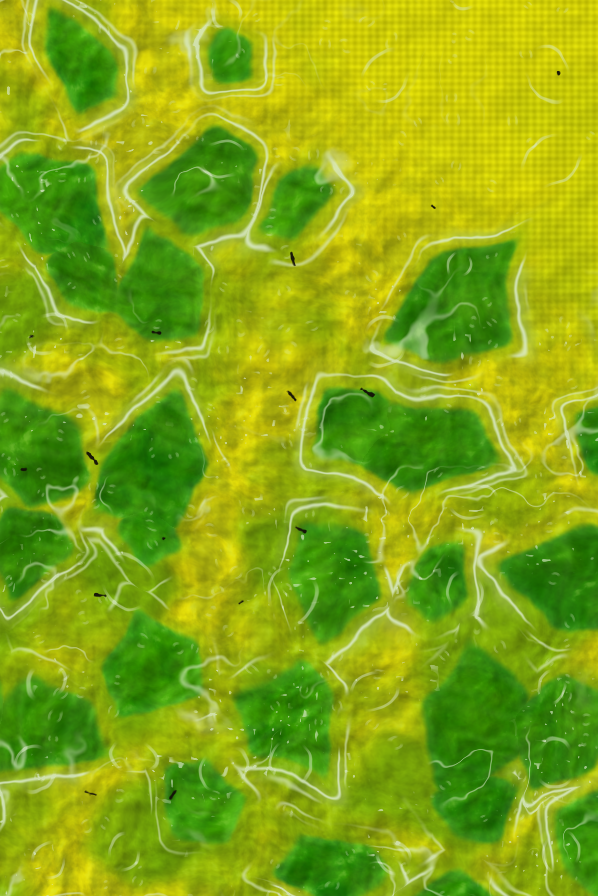
Write a WebGL 1 fragment shader that draws this texture.

```glsl
precision highp float;
// Green glass shards sunk in glossy yellow gel over a woven sheet.
uniform vec2 u_resolution;

vec2 hash2(vec2 p) {
  vec3 q = fract(p.xyx * vec3(0.1031, 0.1030, 0.0973));
  q += dot(q, q.yzx + 33.33);
  return fract((q.xx + q.yz) * q.zy);
}

float noise(vec2 p) {
  vec2 i = floor(p), f = fract(p);
  f = f * f * (3.0 - 2.0 * f);
  return mix(mix(hash2(i).x, hash2(i + vec2(1, 0)).x, f.x),
             mix(hash2(i + vec2(0, 1)).x, hash2(i + vec2(1, 1)).x, f.x), f.y);
}

float fbm(vec2 p) {
  float sum = 0.0, amp = 0.52;
  for (int i = 0; i < 5; i++) {
    sum += amp * noise(p);
    p = mat2(1.6, 1.2, -1.2, 1.6) * p + 7.3;
    amp *= 0.5;
  }
  return sum;
}

mat2 turn(float a) { return mat2(cos(a), sin(a), -sin(a), cos(a)); }

float smoothMax(float a, float b, float k) {
  float h = max(k - abs(a - b), 0.0) / k;
  return max(a, b) + h * h * k * 0.25;
}

// How bare the sheet is: grows toward the upper right.
float bareness(vec2 p) {
  return smoothstep(0.1, 0.55, p.y - 1.0 + 0.8 * (p.x - 0.5));
}

// Scattered convex polygons: distance to the nearest, and its random tone.
vec2 shards(vec2 p, float scale, float seed) {
  vec2 g = p * scale, nearest = vec2(3.0, 0.0);
  for (int j = -1; j <= 1; j++) for (int i = -1; i <= 1; i++) {
    vec2 id = floor(g) + vec2(i, j);
    vec2 r = hash2(id + seed), s = hash2(id + seed + 57.0);
    vec2 q = turn(s.x * 6.283) * (g - id - 0.2 - 0.6 * r);
    q.y *= mix(0.65, 1.1, r.y);
    float size = mix(0.2, 0.43, s.y), d = -3.0;
    for (int k = 0; k < 5; k++) {
      vec2 h = hash2(vec2(float(k) + 3.0, r.x * 91.0));
      float a = (float(k) + 0.5 * h.x) * 1.2566;
      d = smoothMax(d, dot(q, vec2(cos(a), sin(a))) - size * (0.7 + 0.4 * h.y), 0.07);
    }
    d += 3.0 * step(0.93 * (1.0 - bareness((id + 0.5) / scale)), hash2(id + seed + 19.0).x);
    if (d < nearest.x) nearest = vec2(d, s.x);
  }
  return vec2(nearest.x / scale, nearest.y);
}

// Broken rings of trapped air.
float bubbles(vec2 p, float scale, float chance, float width) {
  vec2 g = p * scale, id = floor(g), r = hash2(id + 211.0);
  vec2 q = fract(g) - 0.4 - 0.2 * r;
  float ring = abs(length(q) - mix(0.16, 0.3, r.y)) / scale;
  float arc = smoothstep(-0.5, 0.9, cos(atan(q.y, q.x) * 2.0 + r.x * 6.283));
  return (1.0 - smoothstep(width * 0.3, width, ring)) * arc * step(hash2(id + 83.0).x, chance);
}

// Small dark splinters.
float flecks(vec2 p) {
  vec2 g = p * 9.0, id = floor(g), r = hash2(id + 401.0);
  vec2 q = turn(r.x * 6.283) * (fract(g) - 0.35 - 0.3 * r) / 9.0;
  q.x -= clamp(q.x, -0.014 * r.y, 0.014 * r.y);
  float d = length(q) - 0.0035 + 0.004 * noise(p * 180.0);
  return (1.0 - smoothstep(-0.001, 0.002, d)) * step(hash2(id + 31.0).y, 0.09);
}

void main() {
  vec2 p = gl_FragCoord.xy / u_resolution.x;
  float px = 1.0 / u_resolution.x;
  vec2 flow = vec2(fbm(p * 5.0), fbm(p * 5.0 + 40.0)) - 0.5;
  vec2 w = p + 0.07 * flow;
  float bare = bareness(p), cloud = fbm(w * 6.0 + 11.0), grain = fbm(w * 32.0);
  float relief = (fbm(w * 22.0) - fbm(w * 22.0 + vec2(0.16, -0.2))) * (1.0 - 0.7 * bare);

  // Yellow gel, murkier toward the bottom.
  vec3 col = mix(vec3(0.79, 0.77, 0.03), vec3(0.65, 0.67, 0.05), smoothstep(0.3, 0.7, grain));
  col = mix(col, vec3(0.83, 0.82, 0.02), 0.8 * bare);
  float murk = smoothstep(0.42, 0.72, cloud + 0.12 * (0.8 - p.y));
  col = mix(col, vec3(0.47, 0.63, 0.03), 0.75 * murk * (1.0 - 0.8 * bare));

  // Woven sheet showing through.
  vec2 weave = cos(p * 6.283 * vec2(80.0, 88.0));
  col += 0.03 * (weave.x + weave.y) * (0.2 + 0.8 * bare) * vec3(1.0, 1.0, 0.3);

  // Deep blurred shards, then sharp ones nearer the surface.
  vec2 deep = shards(w + 0.37, 4.0, 130.0);
  col = mix(col, vec3(0.38, 0.59, 0.03), 0.75 * (1.0 - smoothstep(-0.025, 0.018, deep.x)));
  vec2 top = shards(w, 4.6, 7.0);
  col = mix(col, vec3(0.46, 0.63, 0.04), 0.45 * (1.0 - smoothstep(0.0, 0.03, top.x)));
  vec3 glass = mix(vec3(0.05, 0.40, 0.02), vec3(0.24, 0.58, 0.03),
                   smoothstep(0.25, 0.75, 0.6 * cloud + 0.4 * grain + 0.2 * (top.y - 0.5)));
  float streak = noise(turn(top.y * 6.283) * w * vec2(16.0, 90.0));
  glass += 0.08 * (streak - 0.5) + 0.08 * smoothstep(-0.02, 0.0, top.x);
  float inside = 1.0 - smoothstep(-0.004 - px, 0.004 + px, top.x + 0.006 * (grain - 0.5));
  col = mix(col, glass, inside * mix(0.8, 1.0, top.y));
  col *= 1.0 + 0.9 * relief;

  // Pale sheen where the gel bulges around shards.
  float patches = noise(w * 10.0 + 5.0);
  float rim = top.x + 0.012 * (noise(p * 13.0) - 0.5);
  float sheen = exp(-pow((rim - 0.022) / 0.011, 2.0)) * smoothstep(0.45, 0.8, patches);
  sheen += 0.6 * smoothstep(0.12, 0.3, relief);
  col = mix(col, vec3(0.64, 0.75, 0.38), 0.5 * clamp(sheen, 0.0, 1.0));

  // Wet glints: rim contours, wandering ripples, bubbles and sparkles.
  float width = 0.0012 + px + 0.003 * noise(p * 17.0);
  float glint = (1.0 - smoothstep(0.0, width, abs(rim - 0.02))) * smoothstep(0.38, 0.62, patches);
  glint += 0.7 * (1.0 - smoothstep(0.0, width, abs(rim - 0.032))) * smoothstep(0.5, 0.75, noise(w * 12.0 + 70.0));
  float ripple = abs(noise(w * 15.0 + 3.0 * flow) - 0.5) / 15.0;
  glint += 0.65 * (1.0 - smoothstep(0.0, width, ripple)) * smoothstep(0.55, 0.75, noise(p * 9.0 + 30.0)) * (1.0 - 0.8 * bare);
  glint += 0.6 * bubbles(w, 7.0, 0.3, 0.004) + 0.35 * bubbles(w + 0.5, 32.0, 0.13, 0.003);
  glint += 0.8 * smoothstep(0.86, 0.96, noise(w * 120.0)) * smoothstep(0.5, 0.75, noise(p * 14.0 + 90.0)) * (1.0 - bare);
  col = mix(col, vec3(0.86, 0.92, 0.80), 0.8 * clamp(glint, 0.0, 1.0));

  col = mix(col, vec3(0.07, 0.06, 0.03), 0.95 * flecks(p));
  gl_FragColor = vec4(clamp(col, 0.0, 1.0), 1.0);
}
```
